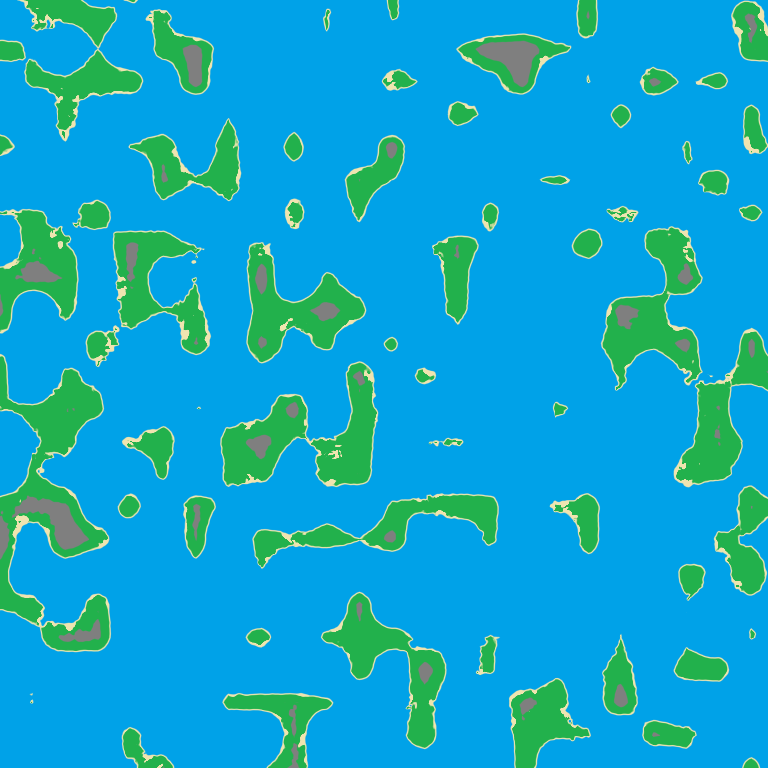
A three.js fragment shader for this texture map:

```glsl
// Flat-coloured map of scattered islands in a blue sea, with sandy shores and grey summits.
// Heights on a grid give axis-aligned islands; gradient noise groups them and frays the coast.
// Height over slope approximates the distance to a contour, which sets shore widths and edges.
varying vec2 vUv;

float hash(vec2 p) {
  vec3 q = fract(p.xyx * vec3(0.1031, 0.1030, 0.0973));
  q += dot(q, q.yzx + 33.33);
  return fract((q.x + q.y) * q.z);
}

float cornerSlope(vec2 cell, vec2 offset) {
  float angle = 6.2832 * hash(cell + 71.0);
  return dot(vec2(cos(angle), sin(angle)), offset);
}

float gradientNoise(vec2 p) {
  vec2 i = floor(p), f = fract(p);
  vec2 s = f * f * f * (f * (f * 6.0 - 15.0) + 10.0);
  vec2 e = vec2(1.0, 0.0);
  float low = mix(cornerSlope(i, f), cornerSlope(i + e, f - e), s.x);
  float high = mix(cornerSlope(i + e.yx, f - e.yx), cornerSlope(i + e.xx, f - e.xx), s.x);
  return mix(low, high, s.y);
}

// Grid heights; the partly linear blend keeps summits and capes pointed
float gridHeight(vec2 p) {
  vec2 i = floor(p), f = fract(p);
  vec2 s = mix(f, f * f * (3.0 - 2.0 * f), 0.55);
  vec2 e = vec2(1.0, 0.0);
  return mix(mix(hash(i), hash(i + e), s.x),
             mix(hash(i + e.yx), hash(i + e.xx), s.x), s.y);
}

// Share of ragged coast: 0 is smooth, 1 is frayed
float roughness(vec2 p) {
  return smoothstep(-0.1, 0.4, gradientNoise(p * 17.0 + 40.0));
}

float terrain(vec2 p) {
  float broad = 0.22 * gradientNoise(p * 5.0 + 9.0);
  float fray = 0.06 * gradientNoise(p * 70.0) + 0.035 * gradientNoise(p * 150.0 + 5.0);
  return gridHeight(p * 23.5 + 3.0) + broad + fray * (0.35 + roughness(p));
}

// Antialiased step for a distance in canvas units
float edge(float d) {
  return smoothstep(-0.001, 0.001, d);
}

void main() {
  vec2 p = vUv;
  vec2 e = vec2(0.0008, 0.0);
  float height = terrain(p);
  vec2 gradient = vec2(terrain(p + e) - height, terrain(p + e.yx) - height) / e.x;
  float slope = max(length(gradient), 1.5);

  // Distances inland from the shore and from the rock line
  float shore = (height - 0.685) / slope;
  float summit = (height - 0.91) / slope;

  // A thin beach everywhere, with wider patches on ragged coasts
  float patches = max(gradientNoise(p * 60.0 + 20.0), 0.0);
  float beach = 0.0017 + 0.028 * roughness(p) * patches;

  vec3 sea = vec3(0.0, 0.635, 0.91);
  vec3 sand = vec3(0.937, 0.894, 0.69);
  vec3 grass = vec3(0.135, 0.694, 0.298);
  vec3 rock = vec3(0.498);

  vec3 color = mix(sea, sand, edge(shore));
  color = mix(color, grass, edge(shore - beach));
  color = mix(color, rock, edge(summit));
  gl_FragColor = vec4(color, 1.0);
}
```
